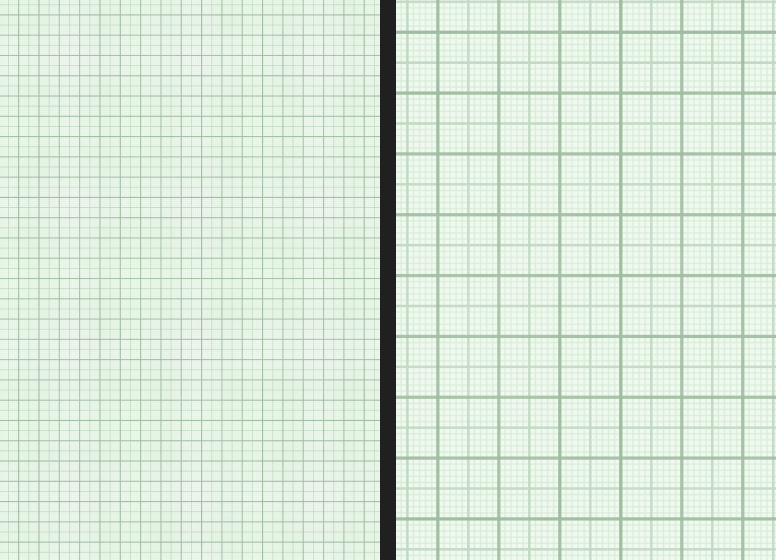
Left, the full canvas; right, a detail of the centre.
This pattern is drawn by a Shadertoy shader. Its source:

```glsl
const vec3 PAPER = vec3(0.94, 0.976, 0.94);
const vec3 FINE_INK = vec3(0.84, 0.92, 0.84);
const vec3 HALF_INK = vec3(0.76, 0.85, 0.76);
const vec3 MAIN_INK = vec3(0.63, 0.74, 0.63);

// Grid layout, in canvas heights
const vec2 PITCH = vec2(0.0363, 0.03621);
const vec2 FIRST_LINE = vec2(0.0333, 0.0319);

float hash(vec2 p) {
    vec3 q = fract(vec3(p.xyx) * 0.1031);
    q += dot(q, q.yzx + 33.33);
    return fract((q.x + q.y) * q.z);
}

vec2 gradient(vec2 corner) {
    float angle = 6.2832 * hash(corner);
    return vec2(cos(angle), sin(angle));
}

float gradientNoise(vec2 p) {
    vec2 i = floor(p), f = fract(p);
    vec2 u = f * f * f * (f * (f * 6.0 - 15.0) + 10.0);
    vec2 e = vec2(0.0, 1.0);
    float low = mix(dot(gradient(i), f),
                    dot(gradient(i + e.yx), f - e.yx), u.x);
    float high = mix(dot(gradient(i + e.xy), f - e.xy),
                     dot(gradient(i + e.yy), f - e.yy), u.x);
    return mix(low, high, u.y);
}

// Running ink total of unit-spaced lines centred on the integers
vec2 inkIntegral(vec2 x, float width) {
    vec2 s = x + 0.5 * width;
    return floor(s) * width + min(fract(s), width);
}

// Box-filtered coverage of the lines along each axis
vec2 lineCoverage(vec2 x, float width, vec2 footprint) {
    vec2 reach = 0.5 * footprint;
    return (inkIntegral(x + reach, width) - inkIntegral(x - reach, width)) / footprint;
}

// Slight change of ink from one ruled line to the next
vec2 lineStrength(vec2 x, float seed, float variation) {
    vec2 id = round(x);
    vec2 r = vec2(hash(vec2(id.x + 50.0, seed)), hash(vec2(id.y + 50.0, seed + 7.0)));
    return 1.0 - variation * r;
}

float crossed(vec2 a) {
    return 1.0 - (1.0 - a.x) * (1.0 - a.y);
}

void mainImage(out vec4 fragColor, in vec2 fragCoord) {
    vec2 p = fragCoord / iResolution.y;
    vec2 cell = (p - FIRST_LINE) / PITCH;
    vec2 pixel = 1.0 / (iResolution.y * PITCH);

    // Ten fine divisions per square, a midline, then the main rules
    vec2 fine = lineCoverage(cell * 10.0, 0.2, pixel * 15.0);
    vec2 halves = lineCoverage(cell - 0.5, 0.042, pixel);
    vec2 mains = lineCoverage(cell, 0.054, pixel);

    fine *= lineStrength(cell * 10.0, 3.0, 0.15);
    halves *= lineStrength(cell - 0.5, 11.0, 0.2);
    mains *= lineStrength(cell, 23.0, 0.15);

    // Faint uneven printing
    float wear = 1.0 + 0.12 * gradientNoise(p * 9.0) + 0.1 * gradientNoise(p * 60.0);

    vec3 color = mix(PAPER, FINE_INK, clamp(crossed(fine) * wear, 0.0, 1.0));
    color = mix(color, HALF_INK, clamp(crossed(halves) * wear, 0.0, 1.0));
    color = mix(color, MAIN_INK, clamp(crossed(mains) * wear, 0.0, 1.0));
    fragColor = vec4(color, 1.0);
}
```
